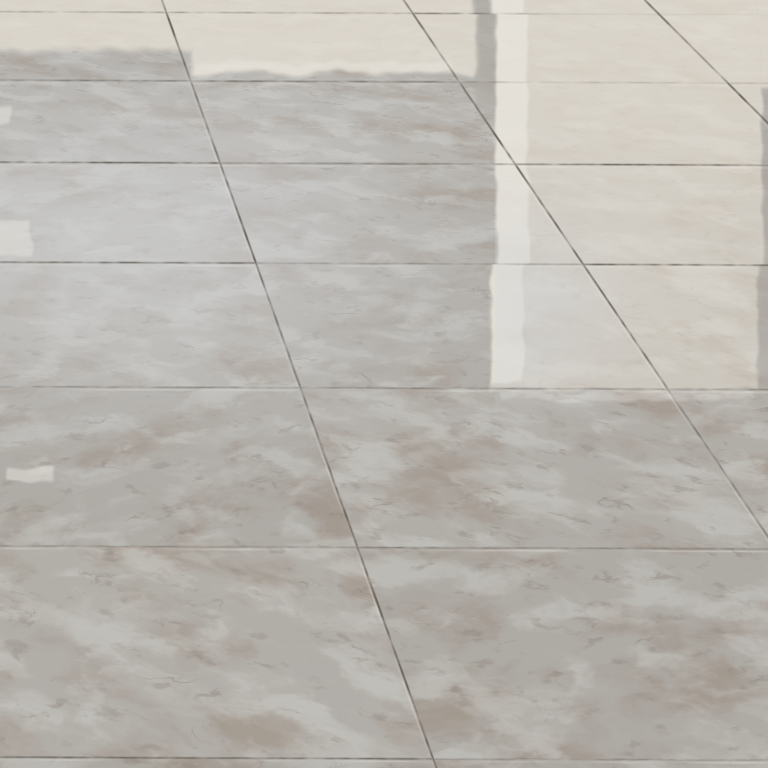
A WebGL 1 fragment shader for this texture:

```glsl
precision highp float;
// Polished marble floor tiles seen in perspective, with window light on the gloss.
// The canvas is projected onto a tile grid; each tile gets its own warped noise
// marble, then joints, a cool sheen and soft-edged reflections are layered on.
uniform vec2 u_resolution;

#define VANISH vec2(-0.139, 1.977)   // vanishing point of the slanted joints
#define GRID_ORIGIN vec2(0.358, 0.5092)
#define GRID_STEP vec2(0.323, 0.08294)
#define JOINT_HALF_WIDTH 0.0009
#define STONE vec3(0.69, 0.675, 0.652)
#define WARM_PATCH vec3(0.63, 0.588, 0.545)
#define PALE_PATCH vec3(0.77, 0.765, 0.745)
#define VEIN vec3(0.53, 0.49, 0.455)
#define JOINT vec3(0.38, 0.36, 0.33)
#define SHEEN vec3(0.83, 0.838, 0.845)
#define CREAM vec3(0.905, 0.882, 0.837)
#define GLARE vec3(0.925, 0.915, 0.885)

float hash(vec2 p) {
  return fract(sin(dot(p, vec2(127.1, 311.7))) * 43758.55);
}

vec2 gradient(vec2 cell) {
  float angle = 6.2832 * hash(cell);
  return vec2(cos(angle), sin(angle));
}

float noise(vec2 p) {
  vec2 i = floor(p), f = p - i;
  vec2 u = f * f * f * (f * (f * 6.0 - 15.0) + 10.0);
  vec2 e = vec2(1.0, 0.0);
  float low = mix(dot(gradient(i), f), dot(gradient(i + e), f - e), u.x);
  float high = mix(dot(gradient(i + e.yx), f - e.yx), dot(gradient(i + 1.0), f - 1.0), u.x);
  return mix(low, high, u.y);
}

float fbm(vec2 p) {
  float sum = 0.0, amp = 0.6;
  for (int i = 0; i < 5; i++) {
    sum += amp * noise(p);
    p = mat2(1.6, 1.2, -1.2, 1.6) * p + 7.3;
    amp *= 0.55;
  }
  return sum;
}

// Soft-edged rectangle between two corners
float box(vec2 p, vec2 lo, vec2 hi, float soft) {
  vec2 m = smoothstep(lo - soft, lo + soft, p) * (1.0 - smoothstep(hi - soft, hi + soft, p));
  return m.x * m.y;
}

float stroke(float d, float halfWidth, float aa) {
  return 1.0 - smoothstep(halfWidth - aa, halfWidth + aa, d);
}

vec3 marble(vec2 q, float tone) {
  vec2 warp = vec2(fbm(q), fbm(q + 19.0));
  float warm = smoothstep(-0.1, 0.42, fbm(q * 0.9 + warp * 0.5 + 4.0));
  float pale = smoothstep(-0.1, 0.34, fbm(q * 1.2 - warp * 0.7 + 31.0));
  float crack = 1.0 - smoothstep(0.0, 0.07, abs(fbm(q * 1.3 + warp * 0.5 + 53.0)));
  crack *= smoothstep(0.05, 0.4, fbm(q * 1.6 + 71.0));
  float fleck = smoothstep(0.18, 0.45, fbm(q * 3.0 + warp * 0.6 + 87.0));
  vec3 color = mix(STONE, WARM_PATCH, 0.8 * warm);
  color = mix(color, PALE_PATCH, 0.7 * pale);
  color = mix(color, VEIN, max(0.4 * crack, 0.32 * fleck));
  return color + 0.03 * tone;
}

// Window light: cream panes, bright edges and grey frame shadows
vec3 reflections(vec3 color, vec2 p) {
  float pane = box(p, vec2(-0.2, 0.934), vec2(0.255, 1.2), 0.007);
  pane = max(pane, box(p, vec2(0.246, 0.905), vec2(0.62, 1.2), 0.004));
  pane = max(pane, box(p, vec2(0.642, 0.492), vec2(0.99, 1.2), 0.004));
  pane = max(pane, box(p, vec2(0.985, 0.885), vec2(1.2), 0.004));
  float glare = box(p, vec2(0.643, 0.5), vec2(0.684, 1.2), 0.003);
  glare = max(glare, 0.6 * box(p, vec2(0.25, 0.908), vec2(0.585, 0.918), 0.003));
  glare = max(glare, 0.5 * box(p, vec2(0.655, 0.479), vec2(0.985, 0.489), 0.003));
  float glint = box(p, vec2(0.011, 0.373), vec2(0.071, 0.391), 0.003);
  glint = max(glint, box(p, vec2(-0.1, 0.667), vec2(0.035, 0.713), 0.003));
  glint = max(glint, box(p, vec2(-0.1, 0.837), vec2(0.01, 0.862), 0.003));
  float frame = box(p, vec2(0.617, 0.86), vec2(0.643, 1.2), 0.004);
  frame = max(frame, box(p, vec2(0.99, 0.49), vec2(1.2, 0.885), 0.004));
  color = mix(color, CREAM, mix(0.52, 0.76, smoothstep(0.5, 1.0, p.y)) * pane);
  color = mix(color, GLARE, 0.6 * max(glare, 0.75 * glint));
  return mix(color, STONE, 0.65 * frame);
}

void main() {
  vec2 p = gl_FragCoord.xy / u_resolution;
  float aa = max(0.8 / min(u_resolution.x, u_resolution.y), 0.0016);

  // Perspective: screen to tile coordinates (column, row)
  float z = 1.0 / (VANISH.y - p.y - 0.004 * p.x + 0.001);
  float slope = (p.x - VANISH.x) * z;
  vec2 grid = (vec2(slope, z) - GRID_ORIGIN) / GRID_STEP;
  vec2 tile = floor(grid), joint = floor(grid + 0.5);

  // Marble, shifted and slanted at random for each tile
  vec2 seed = 40.0 * vec2(hash(tile + 3.0), hash(tile + 11.0));
  float skew = mix(-0.25, 0.35, hash(tile + 31.0));
  vec2 streak = vec2(grid.x * 4.2, (grid.y + skew * grid.x) * 4.2);
  vec3 color = marble(streak + seed, hash(tile + 23.0) - 0.5);

  // Cool sheen on the left and beside the pane, then uneven reflections
  vec2 d = (p - vec2(0.17, 0.7)) / vec2(0.42, 0.23);
  vec2 b = (p - vec2(0.7, 0.6)) / vec2(0.1, 0.12);
  color = mix(color, SHEEN, 0.62 * exp(-dot(d, d)));
  vec2 wobble = vec2(noise(vec2(p.y * 17.0, 2.0)), noise(vec2(p.x * 17.0, 8.0)));
  wobble += 0.5 * vec2(noise(p.yx * 45.0), noise(p * 45.0));
  wobble.x += hash(tile.yy + 5.0) - 0.5;
  color = reflections(color, p + 0.008 * wobble);
  color = mix(color, SHEEN, 0.45 * exp(-dot(b, b)) * step(0.645, p.x));

  // Joints: distances on screen, broken and fading along each run
  vec2 off = (grid - joint) * GRID_STEP / (z * vec2(sqrt(1.0 + slope * slope), z));
  float wear = clamp(0.8 + 0.8 * noise(p * 21.0) + 0.8 * noise(p * 70.0), 0.0, 1.2);
  float far = smoothstep(0.8, 0.97, p.y);
  float across = stroke(abs(off.y), JOINT_HALF_WIDTH, aa) * mix(0.35, 0.9, hash(vec2(tile.x, joint.y)));
  across *= 1.0 - far * mix(0.35, 0.9, smoothstep(0.6, 0.75, p.x));
  float along = stroke(abs(off.x), JOINT_HALF_WIDTH * 1.2, aa) * mix(0.6, 1.0, hash(vec2(joint.x, tile.y) + 7.0));
  float bevel = stroke(min(abs(off.x + 0.0032), abs(off.y + 0.0035)), JOINT_HALF_WIDTH, aa);
  bevel *= smoothstep(-0.25, 0.3, noise(p * 9.0 + 40.0));
  color = mix(color, GLARE, 0.35 * bevel * (1.0 - far));
  color = mix(color, JOINT, min(max(across, along) * wear, 0.9));
  gl_FragColor = vec4(clamp(color, 0.0, 1.0), 1.0);
}
```
